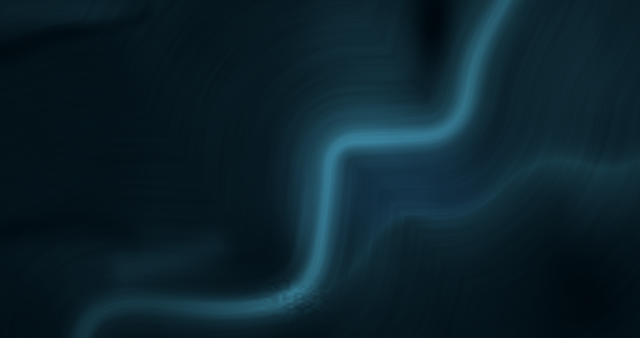
This background is drawn by a WebGL 1 fragment shader. Its source:

```glsl
precision highp float;
// Dark teal liquid silk: a bright winding ribbon and a fainter ridge below it.
// Both are chains of quadratic bends; their signed distances shape the glows
// and comb fine brush streaks, while soft blobs light the ground around them.
uniform vec2 u_resolution;

float hash(vec2 p) {
  return fract(sin(dot(p, vec2(127.1, 311.7))) * 43758.5453);
}

float noise(vec2 p) {
  vec2 i = floor(p), f = fract(p);
  f = f * f * (3.0 - 2.0 * f);
  return mix(mix(hash(i), hash(i + vec2(1, 0)), f.x),
             mix(hash(i + vec2(0, 1)), hash(i + vec2(1, 1)), f.x), f.y);
}

float fbm(vec2 p) {
  float sum = 0.0, amp = 0.5;
  for (int i = 0; i < 4; i++) {
    sum += amp * noise(p);
    p = mat2(1.6, 1.2, -1.2, 1.6) * p + 3.7;
    amp *= 0.5;
  }
  return sum;
}

float gauss(float x) { return exp(-x * x); }

float blob(vec2 p, vec2 center, vec2 radius) {
  return gauss(length((p - center) / radius));
}

// Signed distance to one smooth bend between the midpoints of ab and bc,
// kept when nearer than the distance so far; positive on the left of travel.
float bend(float nearest, vec2 p, vec2 a, vec2 b, vec2 c) {
  vec2 start = 0.5 * (a + b), end = 0.5 * (b + c), from = start;
  for (int i = 1; i <= 14; i++) {
    float t = float(i) / 14.0;
    vec2 to = mix(mix(start, b, t), mix(b, end, t), t);
    vec2 dir = to - from, off = p - from;
    float d = length(off - dir * clamp(dot(off, dir) / dot(dir, dir), 0.0, 1.0));
    float side = dir.x * off.y - dir.y * off.x < 0.0 ? -1.0 : 1.0;
    if (d < abs(nearest)) nearest = d * side;
    from = to;
  }
  return nearest;
}

float ribbonDistance(vec2 p) {
  float d = bend(9.0, p, vec2(1.62, 1.25), vec2(1.53, 1.05), vec2(1.41, 0.86));
  d = bend(d, p, vec2(1.53, 1.05), vec2(1.41, 0.86), vec2(1.365, 0.60));
  d = bend(d, p, vec2(1.41, 0.86), vec2(1.365, 0.60), vec2(1.15, 0.59));
  d = bend(d, p, vec2(1.365, 0.60), vec2(1.15, 0.59), vec2(0.975, 0.585));
  d = bend(d, p, vec2(1.15, 0.59), vec2(0.975, 0.585), vec2(0.975, 0.40));
  d = bend(d, p, vec2(0.975, 0.585), vec2(0.975, 0.40), vec2(0.93, 0.13));
  d = bend(d, p, vec2(0.975, 0.40), vec2(0.93, 0.13), vec2(0.70, 0.07));
  d = bend(d, p, vec2(0.93, 0.13), vec2(0.70, 0.07), vec2(0.26, 0.13));
  return bend(d, p, vec2(0.70, 0.07), vec2(0.26, 0.13), vec2(0.21, -0.15));
}

float ridgeDistance(vec2 p) {
  float d = bend(9.0, p, vec2(2.02, 0.64), vec2(1.84, 0.47), vec2(1.61, 0.56));
  d = bend(d, p, vec2(1.84, 0.47), vec2(1.61, 0.56), vec2(1.36, 0.33));
  d = bend(d, p, vec2(1.61, 0.56), vec2(1.36, 0.33), vec2(1.17, 0.385));
  d = bend(d, p, vec2(1.36, 0.33), vec2(1.17, 0.385), vec2(1.03, 0.16));
  return bend(d, p, vec2(1.17, 0.385), vec2(1.03, 0.16), vec2(0.75, 0.02));
}

void main() {
  vec2 p = gl_FragCoord.xy / u_resolution * vec2(1.9, 1.0);
  vec2 wobble = vec2(noise(p * 5.0), noise(p * 5.0 + 19.0)) - 0.5;
  vec2 q = p + 0.08 * wobble;
  float ribbon = ribbonDistance(p + 0.012 * wobble);
  float ridge = ridgeDistance(p + 0.012 * wobble);

  // Dim ground with broad lit and shaded pools
  float light = 0.055 + 0.045 * fbm(q * vec2(3.0, 2.4) + 0.9 * fbm(q * 3.0));
  light += 0.055 * blob(q, vec2(0.15, 0.98), vec2(0.32, 0.07));
  light += 0.085 * blob(q, vec2(1.07, 0.82), vec2(0.20, 0.30));
  light += 0.025 * blob(q, vec2(0.80, 0.75), vec2(0.20, 0.35));
  light += 0.075 * blob(q, vec2(1.68, 0.82), vec2(0.32, 0.36));
  light += 0.030 * blob(q, vec2(0.33, 0.22), vec2(0.28, 0.13));
  light -= 0.100 * blob(q, vec2(1.275, 0.91), vec2(0.07, 0.17));
  light -= 0.045 * blob(q, vec2(1.72, 0.16), vec2(0.20, 0.17));
  float channel = blob(p, vec2(1.22, 0.43), vec2(0.28, 0.17)) * smoothstep(0.04, -0.03, ridge);
  light += 0.095 * channel;

  // Faint folds on the left: a shaded crease, a lit lobe and a dark band
  light -= 0.035 * gauss(bend(9.0, q, vec2(-0.2, 0.87), vec2(0.2, 0.88), vec2(0.6, 1.05)) / 0.035);
  light += 0.045 * gauss(bend(9.0, p, vec2(0.72, 0.30), vec2(0.55, 0.24), vec2(0.20, 0.16)) / 0.045);
  light -= 0.025 * gauss(bend(9.0, q, vec2(-0.3, 0.22), vec2(0.22, 0.38), vec2(0.55, 0.28)) / 0.05);

  // Bright ribbon: wide glow on the upper left, tight falloff on the other side
  float reach = ribbon < 0.0 ? mix(0.045, 0.105, smoothstep(0.12, 0.42, p.y)) : 0.065;
  float strength = mix(0.38, 1.0, smoothstep(0.40, 0.92, p.x));
  strength *= 1.0 - 0.2 * smoothstep(0.6, 1.0, p.y);
  float glow = 0.17 * gauss(ribbon / reach) + 0.16 * gauss(ribbon / 0.027);
  glow += 0.06 * gauss((ribbon + 0.058) / 0.014) * blob(p, vec2(0.92, 0.36), vec2(0.15, 0.14));
  light += strength * glow;

  // Lower ridge: crisp above, long fade below
  float fade = ridge < 0.0 ? exp(ridge / 0.045) : exp(-ridge / 0.12);
  light += 0.10 * fade * smoothstep(0.85, 1.1, p.x);

  // Brush streaks along the flow and a grainy patch in the lower bend
  float streak = noise(vec2(ribbon * 75.0, dot(p, vec2(4.0, 3.0))));
  streak += 0.6 * noise(vec2(ribbon * 190.0, dot(p, vec2(7.0, 5.0))));
  light *= 1.0 + 0.12 * (streak - 0.8);
  light += 0.12 * (noise(p * vec2(90.0, 130.0)) - 0.35) * blob(p, vec2(0.87, 0.12), vec2(0.09, 0.05));

  // Teal ramp, slightly bluer between the two bands
  light = max(light, 0.035);
  vec3 color = vec3(0.48 * light - 0.02, light, 1.15 * light + 0.018);
  color += vec3(-0.005, -0.012, 0.018) * channel;
  gl_FragColor = vec4(max(color, 0.0), 1.0);
}
```
